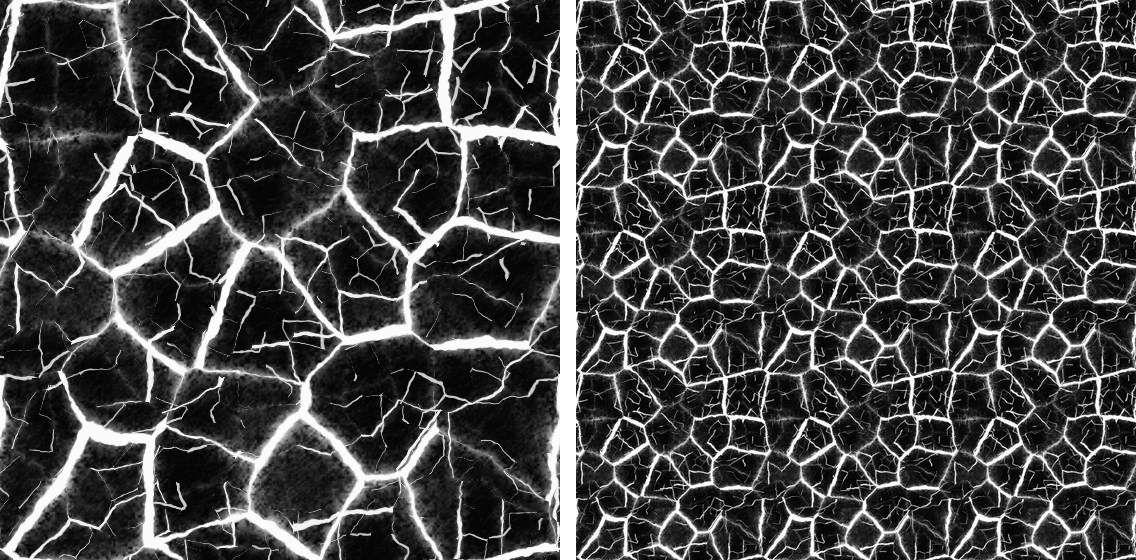
Left: one tile. Right: repeated 3 by 3.
A three.js fragment shader for this texture:

```glsl
varying vec2 vUv;

// Cells across the canvas, whole numbers so that the pattern tiles
const float MAIN_CELLS = 5.0;
const float BRANCH_CELLS = 10.0;
const float HAIR_CELLS = 21.0;

// Half widths: thinnest and widest edge; negative edges stay closed
const vec2 MAIN_WIDTH = vec2(-0.0015, 0.0108);
const vec2 BRANCH_WIDTH = vec2(-0.0065, 0.0038);
const vec2 HAIR_WIDTH = vec2(-0.0045, 0.0019);

const float JITTER = 0.92;
const float MAIN_SOFT = 0.0018;
const float FINE_SOFT = 0.0013;
const float DUST_REACH = 0.013;
const float DUST_LEVEL = 0.62;
const float HAZE_LEVEL = 0.16;
const float RELIEF_LEVEL = 0.30;
const vec2 LIGHT_STEP = vec2(0.0018, -0.0018);
const vec3 SOIL = vec3(0.018);
const vec3 CRACK = vec3(0.985);

float hash(vec2 p) {
  return fract(sin(dot(p, vec2(127.1, 311.7))) * 43758.5453);
}

vec2 hash2(vec2 p) {
  return vec2(hash(p), hash(p + 57.3));
}

// Value noise that wraps after n steps
float noise(vec2 uv, float n, float seed) {
  vec2 p = uv * n;
  vec2 i = floor(p);
  vec2 f = fract(p);
  f = f * f * (3.0 - 2.0 * f);
  float a = hash(mod(i, n) + seed);
  float b = hash(mod(i + vec2(1.0, 0.0), n) + seed);
  float c = hash(mod(i + vec2(0.0, 1.0), n) + seed);
  float d = hash(mod(i + 1.0, n) + seed);
  return mix(mix(a, b, f.x), mix(c, d, f.x), f.y);
}

vec2 wobble(vec2 uv, float n, float seed) {
  return vec2(noise(uv, n, seed), noise(uv, n, seed + 31.7)) - 0.5;
}

float relief(vec2 uv) {
  return noise(uv, 70.0, 3.1) + 0.6 * noise(uv, 150.0, 5.7) + 0.4 * noise(uv, 270.0, 8.3);
}

vec2 site(vec2 cell, float n, float seed) {
  return cell + 0.5 + JITTER * (hash2(mod(cell, n) + seed) - 0.5);
}

// Signed distance to the walls of wrapped Voronoi cells, each wall with its own width
float crackDistance(vec2 uv, float n, vec2 width, float seed) {
  vec2 p = uv * n;
  vec2 home = floor(p);
  vec2 nearest = home;
  vec2 toNearest = vec2(8.0);
  for (int y = -1; y <= 1; y++) {
    for (int x = -1; x <= 1; x++) {
      vec2 cell = home + vec2(float(x), float(y));
      vec2 r = site(cell, n, seed) - p;
      if (dot(r, r) < dot(toNearest, toNearest)) {
        toNearest = r;
        nearest = cell;
      }
    }
  }
  float ownHash = hash(mod(nearest, n) + seed + 11.0);
  float best = 1.0;
  for (int y = -2; y <= 2; y++) {
    for (int x = -2; x <= 2; x++) {
      if (x == 0 && y == 0) continue;
      vec2 cell = nearest + vec2(float(x), float(y));
      vec2 r = site(cell, n, seed) - p;
      float wall = dot(0.5 * (toNearest + r), normalize(r - toNearest)) / n;
      float pick = fract(7.0 * (ownHash + hash(mod(cell, n) + seed + 11.0)));
      best = min(best, wall - mix(width.x, width.y, pick));
    }
  }
  return best;
}

float fill(float d, float soft) {
  return 1.0 - smoothstep(-soft, soft, d);
}

void main() {
  // Bend the walls broadly, then make them ragged
  vec2 uv = vUv + 0.035 * wobble(vUv, 6.0, 1.3) + 0.011 * wobble(vUv, 24.0, 2.9);
  uv += 0.0045 * wobble(vUv, 70.0, 4.1) + 0.0022 * wobble(vUv, 160.0, 6.7);

  float grain = 0.45 * noise(vUv, 95.0, 9.2) + 0.55 * noise(vUv, 230.0, 12.6);
  float patches = noise(vUv, 9.0, 14.8);
  float swell = noise(vUv, 17.0, 17.4) - 0.5;

  // Three generations of cracks
  float mainD = crackDistance(uv, MAIN_CELLS, MAIN_WIDTH, 21.0) + 0.004 * swell + 0.004 * (grain - 0.5);
  float branchD = crackDistance(uv, BRANCH_CELLS, BRANCH_WIDTH, 43.0) + 0.003 * swell + 0.002 * (grain - 0.5);
  float hairD = crackDistance(uv, HAIR_CELLS, HAIR_WIDTH, 65.0) + 0.003 * (patches - 0.5);
  float cracks = fill(mainD, MAIN_SOFT);
  cracks = max(cracks, 0.95 * fill(branchD, FINE_SOFT));
  cracks = max(cracks, 0.8 * fill(hairD, FINE_SOFT));

  // Crumbs beside the cracks
  float glow = exp(-max(mainD, 0.0) / DUST_REACH) * (0.45 + 0.9 * patches);
  glow = max(glow, 0.5 * exp(-max(branchD, 0.0) / (0.5 * DUST_REACH)));
  float dust = DUST_LEVEL * glow * smoothstep(0.2, 0.95, grain + 0.3 * glow);

  // Soil lit from one side, with faint hazy patches
  float bumps = max(relief(vUv) - relief(vUv + LIGHT_STEP), 0.0);
  float haze = HAZE_LEVEL * smoothstep(0.35, 0.95, patches) * grain;
  float soilLight = dust + haze + RELIEF_LEVEL * bumps * (0.25 + 0.6 * patches + glow);

  vec3 color = mix(SOIL + soilLight, CRACK, cracks);
  gl_FragColor = vec4(min(color, CRACK), 1.0);
}
```
